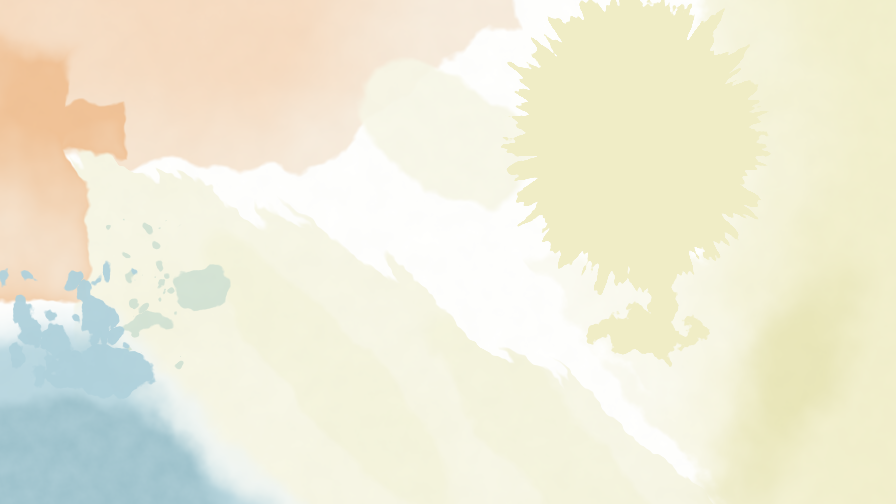
This background is drawn by a Shadertoy shader. Its source:

```glsl
const vec3 PAPER = vec3(0.995, 0.995, 0.988);
const vec3 CREAM = vec3(0.960, 0.956, 0.880);
const vec3 LEAF = vec3(0.948, 0.945, 0.835);
const vec3 SUN = vec3(0.941, 0.929, 0.775);
const vec3 OLIVE = vec3(0.895, 0.882, 0.680);
const vec3 PEACH = vec3(0.962, 0.858, 0.755);
const vec3 BLUSH = vec3(0.965, 0.920, 0.860);
const vec3 ORANGE = vec3(0.940, 0.760, 0.590);
const vec3 SKY = vec3(0.690, 0.820, 0.860);
const vec3 TEAL = vec3(0.600, 0.745, 0.785);
const vec3 SAGE = vec3(0.815, 0.880, 0.825);

const vec2 SUN_CENTER = vec2(1.262, 0.722);
const vec2 SUN_RADII = vec2(0.245, 0.285);
const vec2 STROKE = vec2(0.66, -0.75); // direction of the diagonal brush
const float WARP = 0.025;
const int DROPS = 34;

vec2 hash2(vec2 p) {
    vec3 h = fract(p.xyx * vec3(0.1031, 0.1030, 0.0973));
    h += dot(h, h.yzx + 33.33);
    return fract((h.xx + h.yz) * h.zy);
}

float corner(vec2 cell, vec2 offset, vec2 f) {
    float a = 6.2832 * hash2(cell + offset + 50.0).x;
    return dot(vec2(cos(a), sin(a)), f - offset);
}

float noise(vec2 p) {
    vec2 i = floor(p), f = p - i;
    vec2 u = f * f * f * (f * (f * 6.0 - 15.0) + 10.0);
    float low = mix(corner(i, vec2(0, 0), f), corner(i, vec2(1, 0), f), u.x);
    float high = mix(corner(i, vec2(0, 1), f), corner(i, vec2(1, 1), f), u.x);
    return mix(low, high, u.y);
}

float fbm(vec2 p) {
    float sum = 0.0, gain = 1.0;
    for (int i = 0; i < 4; i++) {
        sum += gain * noise(p);
        p = mat2(1.6, 1.2, -1.2, 1.6) * p + 7.3;
        gain *= 0.5;
    }
    return sum;
}

float ellipse(vec2 p, vec2 center, vec2 radii) {
    return (length((p - center) / radii) - 1.0) * min(radii.x, radii.y);
}

float box(vec2 p, vec2 center, vec2 halfSize) {
    vec2 d = abs(p - center) - halfSize;
    return length(max(d, 0.0)) + min(max(d.x, d.y), 0.0);
}

float fill(float d, float softness) {
    float s = max(softness, 1.0 / iResolution.y);
    return 1.0 - smoothstep(-s, s, d);
}

void mainImage(out vec4 fragColor, in vec2 fragCoord) {
    vec2 p = fragCoord / iResolution.y;
    float cloud = fbm(p * 4.0);
    float grain = fbm(p * 22.0 + 9.0);
    vec2 q = p + WARP * vec2(fbm(p * 10.0), fbm(p * 10.0 + 31.0));
    vec2 across = vec2(-STROKE.y, STROKE.x);
    vec2 s = vec2(dot(q, STROKE), dot(q, across));
    float streak = noise(s * vec2(4.0, 26.0)) + 0.4 * noise(s * vec2(9.0, 60.0));
    vec3 color = PAPER;

    // Peach sky, paler toward its lower and right edges
    float peachEdge = 0.675 + 0.28 * smoothstep(0.58, 1.03, q.x) + 0.03 * noise(vec2(p.x * 13.0, 2.5));
    float peach = max(peachEdge - q.y, q.x - 1.02);
    float fade = smoothstep(0.45, 0.95, q.x) + smoothstep(0.88, 0.68, q.y) * 0.65;
    vec3 peachTone = mix(PEACH, BLUSH, clamp(fade + 0.3 * cloud, 0.0, 1.0));
    color = mix(color, peachTone, fill(peach, 0.006));

    // Pale patch between sky and sun
    vec2 tilted = mat2(0.82, 0.57, -0.57, 0.82) * (q - vec2(0.885, 0.735));
    color = mix(color, mix(CREAM, PAPER, 0.2), 0.9 * fill(ellipse(tilted, vec2(0), vec2(0.19, 0.11)), 0.007));

    // Diagonal green wash with streaked upper edge
    float t = (q.x - 0.17) / 1.25;
    float meadow = q.y - (0.70 * (1.0 - t) + 0.38 * t * (1.0 - t)) + 0.075 * streak;
    meadow = max(meadow * 0.8, 0.15 - q.x);
    vec3 meadowTone = mix(CREAM, PAPER, 0.12 + 0.16 * cloud);
    vec2 leafRadii = vec2(0.36, 0.085);
    float blades = min(ellipse(s, vec2(0.235, 0.66), leafRadii), ellipse(s, vec2(0.66, 0.89), leafRadii));
    meadowTone = mix(meadowTone, LEAF, 0.5 * fill(blades, 0.008));
    color = mix(color, meadowTone, fill(meadow, 0.004));

    // Right wash, deepening toward the border
    float bank = 0.7 * (0.47 - q.y - 1.27 * (q.x - 1.06)) + 0.05 * streak;
    bank = max(bank, min(q.y - 0.49, 1.39 - q.x));
    float depth = smoothstep(1.15, 1.75, q.x + 0.12 * cloud);
    vec3 bankTone = mix(mix(PAPER, CREAM, 0.4), mix(CREAM, SUN, 0.75), depth);
    color = mix(color, bankTone, fill(bank + 0.02 * grain, 0.018));
    float stain = ellipse(q - vec2(0.3 * (q.y - 0.25), 0.0), vec2(1.57, 0.24), vec2(0.085, 0.24));
    color = mix(color, OLIVE, 0.7 * fill(stain + 0.06 * cloud, 0.06));

    // Ragged sun and its drip
    vec2 v = p - SUN_CENTER;
    vec2 ray = v / max(length(v), 0.001);
    float spikes = noise(ray * 9.0 + v * 4.0) + 0.7 * noise(ray * 22.0 + v * 9.0);
    float sun = ellipse(p, SUN_CENTER, SUN_RADII) + 0.05 * spikes;
    float drip = min(box(q, vec2(1.315, 0.40), vec2(0.025, 0.10)), ellipse(q, vec2(1.285, 0.335), vec2(0.095, 0.045)));
    sun = min(sun, drip) + 0.028 * grain;
    color = mix(color, SUN, fill(sun, 0.002));

    // Orange stain with a darker rim
    float side = mix(0.175, 0.135, smoothstep(0.62, 0.70, q.y));
    float ember = max(q.x - side, max(0.40 - q.y, q.y - 0.92 + 0.3 * q.x));
    ember = min(ember, box(q, vec2(0.185, 0.745), vec2(0.058, 0.05)));
    float heat = clamp(0.25 + 0.65 * smoothstep(0.45, 0.80, q.y) + 0.4 * cloud, 0.0, 1.0);
    heat = min(heat + 0.25 * exp(-abs(ember) * 70.0), 1.0);
    float emberSoft = mix(0.004, 0.05, smoothstep(0.82, 0.92, q.y));
    color = mix(color, mix(BLUSH, ORANGE, heat), fill(ember, emberSoft));

    // Blue corner with a pale margin and a teal pool
    float slope = 0.7 * (q.x + q.y - 0.56);
    float pond = max(slope, q.y - 0.37) + 0.03 * cloud;
    color = mix(color, mix(PAPER, SKY, 0.2), 0.75 * fill(pond - 0.02, 0.025));
    color = mix(color, SKY, 0.85 * fill(pond + 0.035, 0.04));
    float pool = ellipse(q, vec2(0.14, 0.02), vec2(0.29, 0.19)) + 0.03 * cloud;
    color = mix(color, TEAL, (0.7 + 0.3 * grain) * fill(pool, 0.02));

    // Scattered drops: blue cluster and sage spray
    float blue = ellipse(q, vec2(0.20, 0.265), vec2(0.10, 0.05));
    float sage = ellipse(q, vec2(0.405, 0.432), vec2(0.052, 0.045));
    sage = min(sage, ellipse(q, vec2(0.29, 0.365), vec2(0.055, 0.018)));
    for (int i = 0; i < DROPS; i++) {
        vec2 h = hash2(vec2(float(i) + 3.0, 17.0));
        vec2 k = hash2(vec2(float(i) + 8.0, 41.0));
        float size = mix(0.005, 0.024, k.x * k.x);
        blue = min(blue, ellipse(q, vec2(0.26, 0.24) * h + vec2(0.0, 0.22), size * vec2(1.0, 1.0 + k.y)));
        vec2 spray = vec2(0.22 + 0.14 * h.x, 0.26 + 0.31 * h.y);
        sage = min(sage, length(q - spray) - 0.4 * size);
    }
    color = mix(color, SAGE, 0.9 * fill(sage + 0.008 * grain, 0.002));
    color = mix(color, SKY, 0.95 * fill(blue + 0.012 * grain, 0.002));

    color += 0.006 * grain * (1.0 - fill(sun, 0.002));
    fragColor = vec4(clamp(color, 0.0, 1.0), 1.0);
}
```
